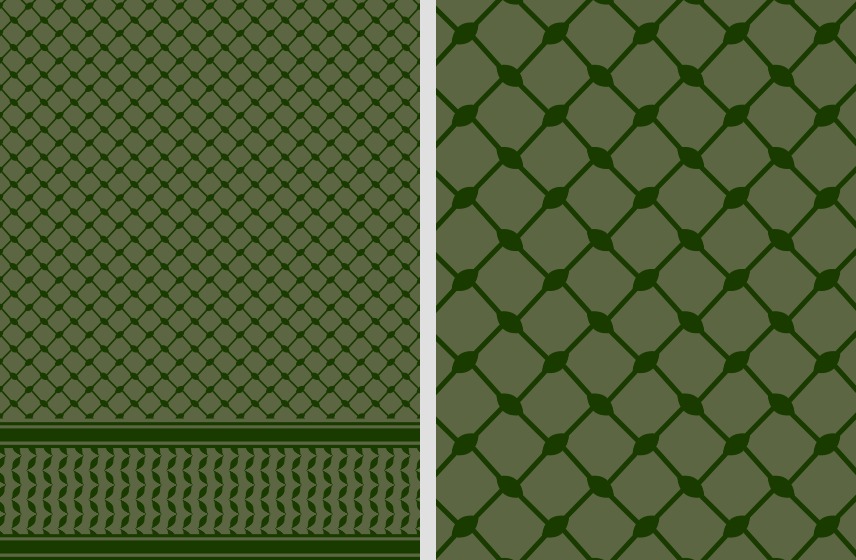
Left: the whole. Right: its middle third, enlarged.
This pattern is drawn by a Shadertoy shader. Its source:

```glsl
// Woven scarf: knotted net above a striped border with a braid of curved leaves.

// Signed distance to a segment from a to b.
float segment(vec2 p, vec2 a, vec2 b) {
    vec2 d = b - a;
    return length(p - a - d * clamp(dot(p - a, d) / dot(d, d), 0.0, 1.0));
}

// Pointed lens lying along the unit vector axis.
float knot(vec2 p, vec2 axis) {
    float along = dot(p, axis) / 7.8;
    float across = abs(dot(p, vec2(-axis.y, axis.x)));
    return 0.85 * (across - 4.3 * (1.0 - along * along));
}

// Net of two staggered knot rows joined by threads.
float net(vec2 p) {
    vec2 cell = vec2(41.35, 37.57);
    vec2 q = mod(p - vec2(288.0, 384.0) + 0.5 * cell, cell) - 0.5 * cell;
    float d = knot(q, vec2(0.8, -0.6));
    for (int i = 0; i < 4; i++) {
        vec2 side = vec2(i % 2, i / 2) * 2.0 - 1.0;
        vec2 corner = 0.5 * cell * side + vec2(-0.2, 0.55);
        bool falling = side.x * side.y > 0.0;
        vec2 start = side * (falling ? vec2(4.0, 2.0) : vec2(5.0, 4.5));
        vec2 end = corner - side * (falling ? vec2(5.0, 4.5) : vec2(4.0, 2.0));
        d = min(d, segment(q, start, end) - 1.15);
        d = min(d, knot(q - corner, vec2(0.8, 0.6)));
    }
    return d;
}

// Columns of S-curved leaves, mirrored at every tip.
float braid(vec2 p) {
    float v = 2.0 * abs(fract((p.y - 665.0) / 40.0 + 0.5) - 0.5);
    float u = 0.5 - v;
    float spine = 1.0 + 15.0 * (0.35 * u + 2.6 * u * u * u);
    float x = mod(p.x - spine + 10.667, 21.333) - 10.667;
    return 0.85 * (abs(x) - 4.8 * sin(3.14159 * v));
}

// Horizontal stripe between two heights.
float stripe(float y, float top, float bottom) {
    return max(top - y, y - bottom);
}

void mainImage(out vec4 fragColor, in vec2 fragCoord) {
    // Canvas is 768 units tall, measured down from the top
    float unit = 768.0 / iResolution.y;
    vec2 p = vec2(fragCoord.x, iResolution.y - fragCoord.y) * unit;

    // Net and braid, each kept inside its own panel
    float d = max(net(p), p.y - 574.0);
    d = min(d, max(braid(p), stripe(p.y, 612.0, 734.0)));

    // Two bands, each a wide stripe between thin ones
    for (int i = 0; i < 2; i++) {
        float y = p.y - 579.0 - 153.6 * float(i);
        d = min(d, stripe(y, 0.0, 4.3));
        d = min(d, stripe(y, 8.5, 26.5));
        d = min(d, stripe(y, 31.0, 35.5));
    }

    float ink = smoothstep(0.6 * unit, -0.6 * unit, d);
    vec3 cloth = vec3(0.36, 0.40, 0.26);
    vec3 thread = vec3(0.10, 0.23, 0.00);
    fragColor = vec4(mix(cloth, thread, ink), 1.0);
}
```
